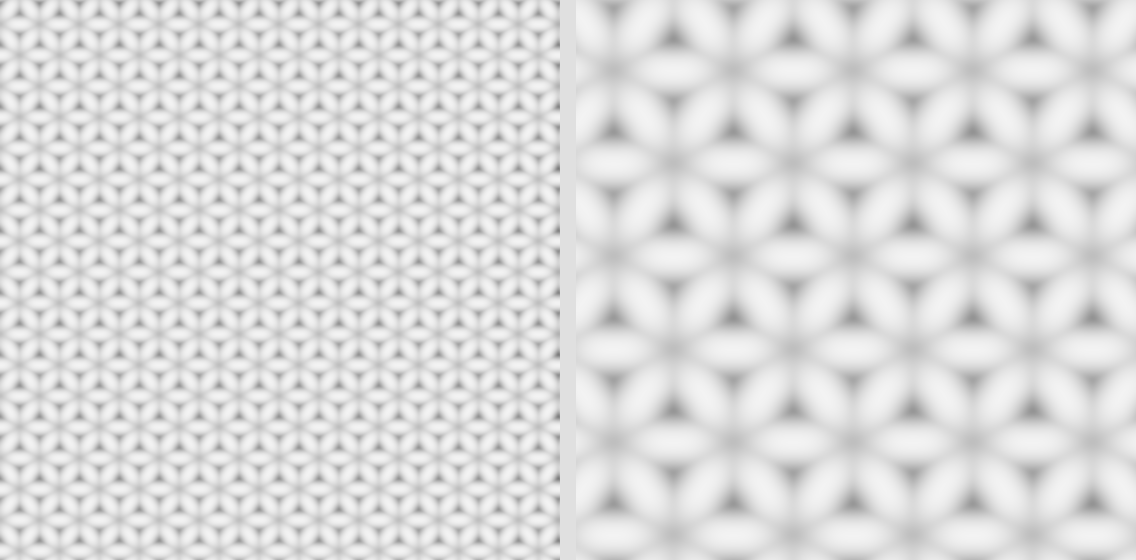
Left: the whole. Right: its middle third, enlarged.
This pattern is drawn by a three.js fragment shader. Its source:

```glsl
// Soft white petals with dark triangular gaps on a triangular lattice of nodes.

varying vec2 vUv;

const float COLUMNS = 14.03;              // nodes across
const float ROWS = 18.07;                 // node rows up, alternate rows staggered
const vec2 NODE_ORIGIN = vec2(0.4983, 0.625);
const float ROW_HEIGHT = 0.8660254;       // row spacing of a unit triangular lattice
const vec2 PETAL_RADII = vec2(0.5, 0.288675);
const float CREASE_SHARPNESS = 7.0;
const float FALLOFF = 1.25;

const vec3 PETAL_COLOR = vec3(0.955);
const float CREASE_DEPTH = 0.3;
const float UP_GAP_DEPTH = 0.12;          // extra shadow in triangles that point up
const float DOWN_GAP_DEPTH = 0.07;        // extra shadow in triangles that point down
const float GAP_RADIUS = 0.155;
const float GAP_VARIATION = 0.3;
const float EDGE_WIDTH = 0.022;
const float EDGE_DEPTH = 0.25;            // extra shadow along the top and right

float hash(vec2 p) {
  return fract(sin(dot(p, vec2(127.1, 311.7))) * 43758.5453);
}

vec2 rotate(vec2 p, float angle) {
  float c = cos(angle);
  float s = sin(angle);
  return vec2(c * p.x - s * p.y, s * p.x + c * p.y);
}

// Offset from the nearest petal lying along the x axis.
vec2 petalOffset(vec2 p) {
  float row = floor(p.y / ROW_HEIGHT + 0.5);
  return vec2(fract(p.x - 0.5 * row) - 0.5, p.y - row * ROW_HEIGHT);
}

float petalWeight(vec2 offset) {
  vec2 scaled = offset / PETAL_RADII;
  return exp(-CREASE_SHARPNESS * dot(scaled, scaled));
}

// Shadow between petals, from a soft minimum over the three directions.
float creaseShade(vec2 p) {
  float weight = 0.0;
  for (int i = 0; i < 3; i++) {
    vec2 offset = petalOffset(rotate(p, float(i) * 1.0471976));
    float nextX = offset.x - (offset.x < 0.0 ? -1.0 : 1.0);
    weight += petalWeight(offset) + petalWeight(vec2(nextX, offset.y));
  }
  return pow(max(-log(weight) / CREASE_SHARPNESS, 0.0), FALLOFF);
}

// Dark spot at the centre of each triangle, slightly uneven between triangles.
float gapShade(vec2 p) {
  float row = p.y / ROW_HEIGHT;
  vec2 skewed = vec2(p.x - 0.5 * row, row);
  vec2 local = fract(skewed);
  float down = step(1.0, local.x + local.y);
  vec2 fromCentre = local - (1.0 + down) / 3.0;
  vec2 offset = vec2(fromCentre.x + 0.5 * fromCentre.y, fromCentre.y * ROW_HEIGHT);
  float variation = hash(floor(skewed) + 0.5 * down) - 0.5;
  float depth = mix(UP_GAP_DEPTH, DOWN_GAP_DEPTH, down);
  depth *= 1.0 + GAP_VARIATION * variation;
  return depth * exp(-dot(offset, offset) / (GAP_RADIUS * GAP_RADIUS));
}

void main() {
  vec2 p = (vUv - NODE_ORIGIN) * vec2(COLUMNS, ROWS * ROW_HEIGHT);
  float shade = CREASE_DEPTH * creaseShade(p) + gapShade(p);
  float edge = smoothstep(1.0 - EDGE_WIDTH, 1.0, max(vUv.x, vUv.y));
  shade *= 1.0 + EDGE_DEPTH * edge;
  gl_FragColor = vec4(PETAL_COLOR - shade, 1.0);
}
```
